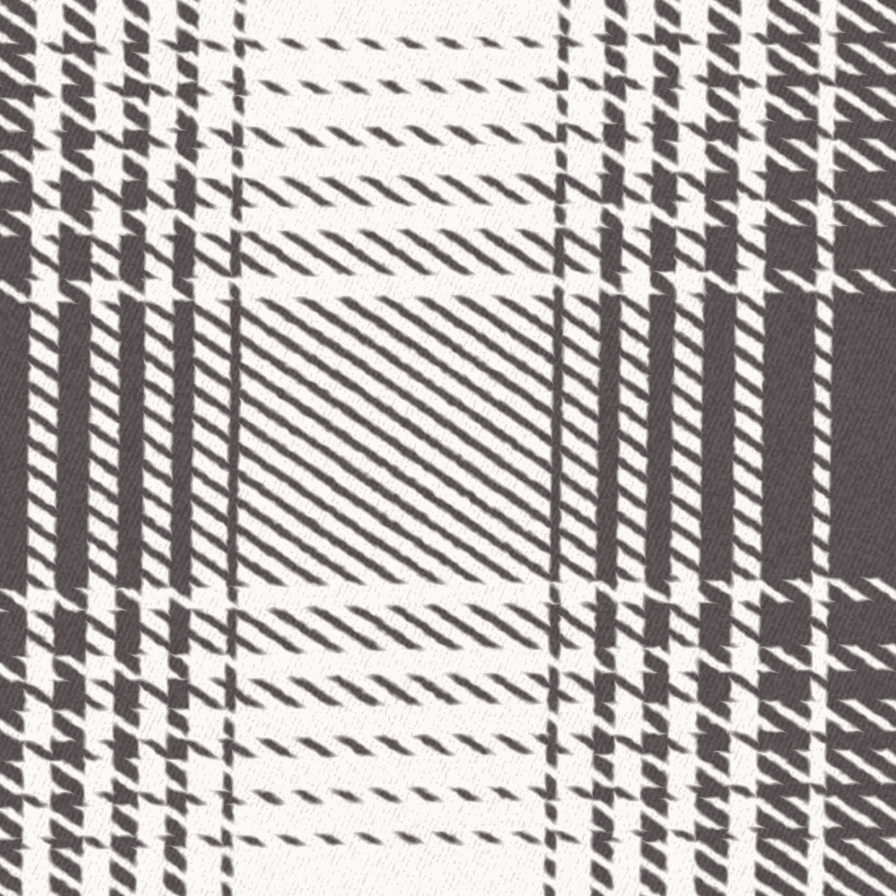
A three.js fragment shader for this pattern:

```glsl
// Two-tone twill plaid: dark and light stripes run both ways, and slanted
// twill ribs choose whether the down or the across stripe shows.
// Stripe and rib distances are combined, then softened and given cloth grain.
varying vec2 vUv;

const float THREADS = 768.0;               // fine threads per canvas side
const vec2 CENTRE = vec2(339.0, 378.0);    // mirror axes of the stripe sets
const vec2 RIB_PITCH = vec2(34.3, 23.55);  // rib spacing across and down
const vec2 RIB_START = vec2(262.7, 258.0);
const float RIB_HALF = 0.182;              // half width, as a share of the pitch
const vec3 INK_DEEP = vec3(0.30, 0.26, 0.27);
const vec3 INK_WORN = vec3(0.41, 0.38, 0.38);
const vec3 CLOTH = vec3(0.99, 0.98, 0.97);
const vec3 CLOTH_SHADE = vec3(0.90, 0.88, 0.87);

float hash(vec2 p) {
  vec3 q = fract(vec3(p.xyx) * 0.1031);
  q += dot(q, q.yzx + 33.33);
  return fract((q.x + q.y) * q.z);
}

float noise(vec2 p) {
  vec2 i = floor(p), f = fract(p);
  f = f * f * (3.0 - 2.0 * f);
  float low = mix(hash(i), hash(i + vec2(1.0, 0.0)), f.x);
  float high = mix(hash(i + vec2(0.0, 1.0)), hash(i + vec2(1.0, 1.0)), f.x);
  return mix(low, high, f.y);
}

// Intersection of two shapes with rounded corners
float roundMax(float a, float b, float k) {
  float h = max(k - abs(a - b), 0.0);
  return max(a, b) + h * h / (4.0 * k);
}

float cubic(float x, vec4 c) {
  return c.x + x * (c.y + x * (c.z + x * c.w));
}

// Distance to mirrored stripes; place and half width are cubics of the index
float stripes(float offset, float count, vec4 place, vec4 halfWidth) {
  float d = THREADS;
  for (int n = 0; n < 6; n++) {
    float i = float(n);
    if (i >= count) break;
    d = min(d, abs(abs(offset) - cubic(i, place)) - cubic(i, halfWidth));
  }
  return d;
}

// Distance to the ribs that slant down to the right
float ribs(vec2 p) {
  vec2 q = (p - RIB_START) / RIB_PITCH;
  float fromRib = abs(fract(q.y - q.x + 0.5) - 0.5);
  return (fromRib - RIB_HALF) / length(1.0 / RIB_PITCH);
}

// Distance to the dark areas of the plaid
float plaid(vec2 p) {
  vec2 skewed = p - CENTRE + vec2(0.0156, 0.012) * (p.yx - CENTRE.yx);
  float down = stripes(skewed.x, 6.0, vec4(138.5, 46.5, -2.94, 0.92),
                       vec4(4.5, 7.48, -3.45, 0.675));
  float across = stripes(skewed.y, 5.0, vec4(161.0, 56.0, -2.75, 0.0),
                         vec4(19.3, -7.4, 0.95, 0.0));
  across = min(across, abs(skewed.y) - 123.0);
  float rib = ribs(p);
  float shown = min(roundMax(rib, across, 4.0), roundMax(-rib, down, 4.0));
  return min(shown, max(down, across));
}

// Fine steep weave mixed with speckle, from 0 to 1
float grain(vec2 p) {
  float weave = 0.5 + 0.5 * sin(p.x * 1.25 + p.y * 0.55);
  float speckle = noise(p * 0.45);
  return 0.35 * weave + 0.65 * speckle;
}

void main() {
  vec2 p = vec2(vUv.x, 1.0 - vUv.y) * THREADS;

  // Uneven printed edges
  vec2 wobble = vec2(noise(p / 5.0), noise(p / 5.0 + 71.0)) - 0.5;
  vec2 drift = vec2(noise(p / 110.0), noise(p / 110.0 + 37.0)) - 0.5;
  float d = plaid(p + 2.0 * wobble + 2.0 * drift);

  // Ink and cloth colours
  float g = grain(p);
  vec3 ink = mix(INK_DEEP, INK_WORN, g);
  vec3 cloth = mix(CLOTH, CLOTH_SHADE, smoothstep(0.5, 1.0, g));
  gl_FragColor = vec4(mix(ink, cloth, smoothstep(-2.2, 2.2, d)), 1.0);
}
```
